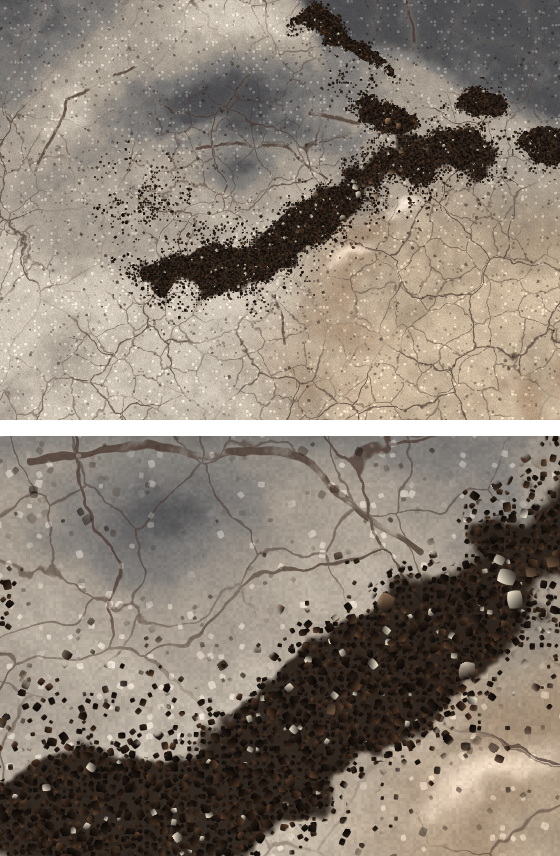
Top, the full canvas; bottom, a detail of the centre.
This texture is drawn by a Shadertoy shader. Its source:

```glsl
// Weathered pale rock with shaded domes, cracks and drifts of dark gravel.
// Soft ellipses set the tone, warped Voronoi borders give the cracks, and
// grain grids are scattered by distance to a few strands.

const vec3 SOIL = vec3(.13, .095, .07);
const vec3 CRACK = vec3(.27, .2, .17);
const vec3 OCHRE = vec3(.58, .46, .35);
const vec3 PALE = vec3(.74, .7, .63);

// Gravel strands (start, end) and their half widths
const vec4 STRANDS[9] = vec4[9](
  vec4(.4, .36, .62, .38), vec4(.62, .38, .76, .48), vec4(.76, .48, .9, .6),
  vec4(.9, .6, 1.12, .64), vec4(.74, .96, .8, .89), vec4(.8, .89, .93, .85),
  vec4(.89, .74, .97, .71), vec4(1.12, .76, 1.16, .74), vec4(1.29, .66, 1.34, .65));
const float WIDTHS[9] = float[9](.068, .054, .058, .064, .026, .018, .03, .027, .032);

// Long cracks at the feet of the domes
const vec4 LEDGES[8] = vec4[8](
  vec4(.46, .65, .56, .665), vec4(.56, .665, .69, .64), vec4(.69, .64, .78, .58),
  vec4(.08, .58, .16, .76), vec4(.16, .76, .33, .84), vec4(.74, .73, .88, .7),
  vec4(.98, 1, .99, .88), vec4(.65, .3, .67, .19));

float hash(vec2 p) {
  vec3 q = fract(p.xyx * .1031);
  q += dot(q, q.yzx + 33.33);
  return fract((q.x + q.y) * q.z);
}

vec2 hash2(vec2 p) { return vec2(hash(p), hash(p + 57.3)); }

float noise(vec2 p) {
  vec2 i = floor(p), f = fract(p), e = vec2(1, 0);
  f *= f * (3. - 2. * f);
  return mix(mix(hash(i), hash(i + e), f.x), mix(hash(i + e.yx), hash(i + 1.), f.x), f.y);
}

// Fractal noise, roughly centred on zero
float fbm(vec2 p) {
  float sum = -.48, amp = .5;
  for (int i = 0; i < 5; i++) {
    sum += amp * noise(p);
    p = mat2(1.6, 1.2, -1.2, 1.6) * p + 7.1;
    amp *= .5;
  }
  return sum;
}

mat2 rotation(float a) { return mat2(cos(a), -sin(a), sin(a), cos(a)); }

// Soft tilted ellipse, 1 at its centre
float blob(vec2 p, float x, float y, float rx, float ry, float tilt) {
  vec2 q = rotation(tilt) * (p - vec2(x, y)) / vec2(rx, ry);
  return exp(-dot(q, q));
}

float segment(vec2 p, vec4 s) {
  vec2 a = p - s.xy, b = s.zw - s.xy;
  return length(a - b * clamp(dot(a, b) / dot(b, b), 0., 1.));
}

// Distance to the nearest Voronoi border
float border(vec2 p, float scale) {
  p *= scale;
  vec2 near = vec2(9), next = near;
  for (int k = 0; k < 25; k++) {
    vec2 c = floor(p) + vec2(k % 5 - 2, k / 5 - 2), r = c + hash2(c) - p;
    if (length(r) < length(near)) { next = near; near = r; }
    else if (length(r) < length(next)) next = r;
  }
  return dot(near + next, normalize(next - near)) * .5 / scale;
}

float stroke(float d, float width, float px) {
  return 1. - smoothstep(width - px * .5, width + px, d);
}

// One angular grain per cell: coverage, random id, facet light
vec3 grains(vec2 p, float size, float density, float px) {
  vec2 q = p / size, cell = floor(q), rnd = hash2(cell + 3.7);
  vec2 r = rotation(rnd.x * 6.3) * (fract(q) - .5 - .3 * (rnd - .5));
  float d = mix(length(r), max(abs(r.x), abs(r.y) * 1.3), .6) - mix(.2, .4, rnd.y);
  float present = smoothstep(-.04, .04, density - hash(cell + 91.));
  return vec3(stroke(d, 0., px / size) * present, hash(cell + 17.), .8 + .9 * (r.x + r.y));
}

// Tone under sun and shade, 0 dark to 1 bright
float rockTone(vec2 p) {
  float rough = fbm(p * 7.), edge = .85 - .5 * max(p.x - .98, 0.) + 2. * max(.78 - p.x, 0.);
  float t = .8 + .42 * rough - .16 * smoothstep(.3, .55, p.y);
  t -= .52 * smoothstep(-.02, .06, p.y - edge + .08 * rough);
  t -= .4 * smoothstep(-.02, .2, p.y - .66 - .85 * p.x);
  t -= .56 * blob(p, .55, .775, .23, .085, .12);
  t -= .38 * (blob(p, .72, .68, .12, .045, -.1) + blob(p, .57, .6, .09, .045, .1));
  t += .28 * blob(p, .57, .95, .17, .055, -.25);
  return t + .24 * (blob(p, .18, .74, .11, .06, .7) + blob(p, .47, .695, .09, .013, .35));
}

vec3 rockColor(float t) {
  vec3 c = mix(vec3(.3, .3, .31), vec3(.48, .47, .46), smoothstep(.12, .42, t));
  c = mix(c, vec3(.65, .61, .56), smoothstep(.38, .66, t));
  return mix(c, vec3(.83, .79, .73), smoothstep(.62, .94, t));
}

// Ochre stains, wet glints, then cracks
vec3 rock(vec2 p, vec2 warp, float px) {
  float fine = fbm(p * 45.), ledge = 9.;
  vec2 w = p + .09 * warp + .012 * fine;
  vec3 col = rockColor(rockTone(p + .03 * warp) + .22 * fine);
  float stain = smoothstep(-.1, .35, p.x - .55 - .3 * p.y) * (1. - smoothstep(.42, .62, p.y));
  float rust = smoothstep(-.06, .18, fbm(p * 5. + 11.)) + blob(w, .76, .23, .13, .05, -.2);
  col = mix(col * (1. - stain * vec3(0, .05, .12)), OCHRE, .72 * stain * min(rust, 1.));
  col += .3 * (blob(w, .83, .39, .055, .012, .7) + blob(w, .95, .505, .045, .012, .25));
  for (int i = 0; i < 8; i++) ledge = min(ledge, segment(p + .05 * warp, LEDGES[i]));
  float broken = smoothstep(-.06, .09, fbm(p * 4.5 + 31.)), plates = border(w, 5.5);
  col = mix(col, PALE, .3 * exp(-min(ledge, plates + .01) / .011));
  float crack = stroke(plates, .0012, px) * mix(.15, .7, broken);
  crack = max(crack, stroke(border(w, 13.), .0007, px) * .5 * broken);
  return mix(col, CRACK, max(crack, stroke(ledge, .0028, px) * smoothstep(-.2, .05, fine) * .75));
}

void mainImage(out vec4 fragColor, in vec2 fragCoord) {
  float px = 1. / iResolution.y, density = 0., scatter = 0.;
  vec2 p = fragCoord * px, warp = vec2(fbm(p * 9. + 20.), fbm(p * 9. + 40.));
  vec3 col = rock(p, warp, px) * (.955 + .09 * hash(floor(p / .0026)));
  col += .17 * grains(p + 5., .008, .1, px).x;

  // Ragged gravel density and thin scatter
  float ragged = .11 * fbm(p * 16. + 5.);
  for (int i = 0; i < 9; i++) {
    float d = (segment(p + .035 * warp, STRANDS[i]) + ragged) / WIDTHS[i];
    density = max(density, 1. - smoothstep(.45, 1.15, d));
    scatter = max(scatter, exp(2.3 - 2.3 * max(d, 1.)));
  }
  scatter = max(scatter, blob(p, .34, .53, .09, .1, .6) + .8 * blob(p, .86, .8, .09, .05, -.6));
  float amount = max(density, scatter * .42 * smoothstep(-.12, .14, fbm(p * 20. + 13.)));
  col = mix(col, SOIL, .9 * smoothstep(.45, .85, density));

  // Three sizes of grain, then pebbles
  for (float i = 0.; i < 3.; i++) {
    vec3 g = grains(rotation(i) * p + 3., .0055 + .0022 * i, amount * .72, px);
    vec3 tint = mix(SOIL * .8, vec3(.32, .22, .15), g.y * g.y);
    col = mix(col, mix(tint, PALE, step(.965, g.y)) * g.z, g.x);
  }
  float coarse = .04 + .26 * blob(p, .87, .58, .13, .08, .7);
  vec3 g = grains(rotation(.4) * p + 8., .019, density * coarse - .03, px);
  vec3 stone = mix(mix(SOIL * 2., OCHRE, g.y), PALE, step(.82, g.y));
  fragColor = vec4(clamp(mix(col, stone * g.z, g.x), 0., 1.), 1);
}
```
